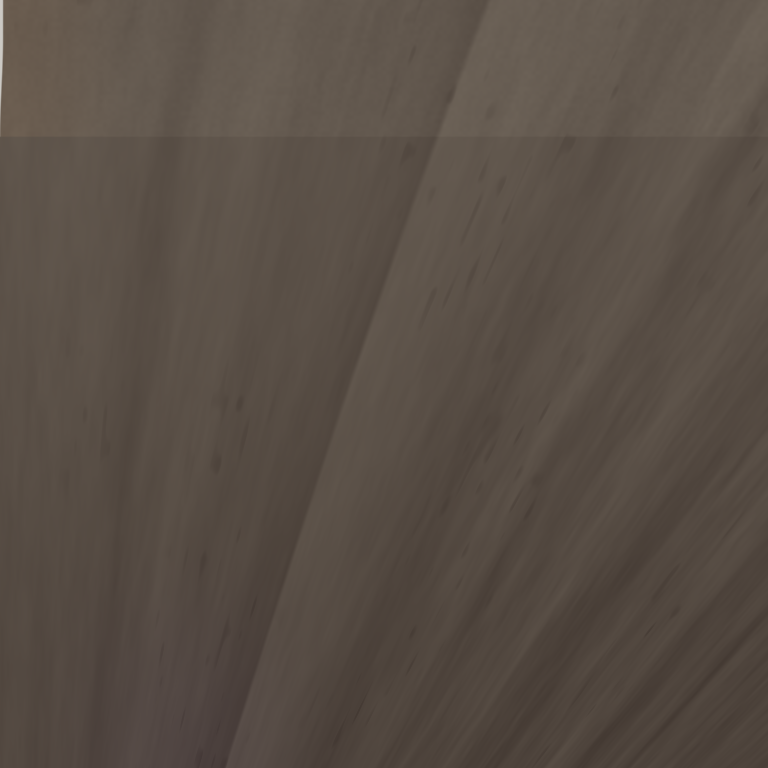
Give the GLSL for this texture, as a Shadertoy shader.

```glsl
// Brown-grey wood veneer whose grain fans out from a point below the canvas.
// Soft streaks and stretched noise are laid out in fan coordinates (ray slope,
// distance from the apex); a paler strip crosses the top.

const vec3 DARK_WOOD = vec3(0.30, 0.26, 0.23);
const vec3 PALE_WOOD = vec3(0.40, 0.36, 0.32);
const vec3 WHITE_EDGE = vec3(0.80, 0.79, 0.77);
const vec2 FAN_APEX = vec2(0.02, -0.87);
const float SEAM = 0.314;
const float STRIP_BOTTOM = 0.822;

float hash(vec2 p) {
    vec3 q = fract(vec3(p.xyx) * 0.1031);
    q += dot(q, q.yzx + 33.33);
    return fract((q.x + q.y) * q.z);
}

// Value noise centred on zero, from -1 to 1
float noise(vec2 p) {
    vec2 cell = floor(p);
    vec2 f = fract(p);
    f = f * f * (3.0 - 2.0 * f);
    float low = mix(hash(cell), hash(cell + vec2(1, 0)), f.x);
    float high = mix(hash(cell + vec2(0, 1)), hash(cell + vec2(1, 1)), f.x);
    return 2.0 * mix(low, high, f.y) - 1.0;
}

// Soft band across the rays
float streak(float ray, float center, float width) {
    float d = (ray - center) / width;
    return exp(-d * d);
}

// x: slope of the ray, slightly bent; y: distance from the apex
vec2 fanCoords(vec2 p) {
    vec2 d = p - FAN_APEX;
    float bend = 0.016 * p.y * p.y * smoothstep(0.0, 0.3, p.x);
    return vec2(d.x / d.y - bend, length(d));
}

// Main joint: shadow building up on the left, sharp pale side on the right
float seamTone(float ray) {
    float d = ray - SEAM;
    float side = smoothstep(-0.003, 0.003, d);
    float shadow = -0.42 * exp(min(d, 0.0) / 0.028);
    float glow = 0.20 * (1.0 - smoothstep(0.04, 0.13, d));
    return mix(shadow, glow, side);
}

// Broad colour bands of the veneer
float bandTone(float ray, float dist) {
    float wobble = ray + 0.004 * noise(vec2(ray * 12.0, dist * 5.0));
    float tone = 0.16 * streak(wobble, 0.175, 0.025);
    tone -= 0.24 * streak(wobble, 0.115, 0.014);
    tone -= 0.14 * streak(wobble, 0.45, 0.030);
    tone += 0.13 * streak(wobble, 0.515, 0.018);
    tone -= 0.20 * streak(wobble, 0.555, 0.014);
    tone += 0.14 * streak(wobble, 0.640, 0.018);
    tone -= 0.20 * streak(wobble, 0.700, 0.035);
    tone += 0.14 * streak(wobble, 0.800, 0.022);
    tone -= 0.24 * streak(wobble, 0.850, 0.014);
    tone -= 0.38 * streak(wobble, 0.915, 0.006);
    tone += 0.10 * noise(vec2(wobble * 32.0, dist * 1.3));
    return tone;
}

// Fine fibres, longer and softer toward the left
float fibreTone(float ray, float dist) {
    float rough = mix(0.7, 1.2, smoothstep(0.3, 0.7, ray));
    float fibres = 0.10 * noise(vec2(ray * 85.0, dist * 7.0));
    fibres += 0.09 * noise(vec2(ray * 170.0 + 7.0, dist * 16.0));
    fibres += 0.05 * noise(vec2(ray * 310.0 + 31.0, dist * 42.0));
    return fibres * rough;
}

// Sparse dark pores drawn out along the rays, gathered in patches
float poreTone(float ray, float dist) {
    float pore = smoothstep(0.55, 0.95, noise(vec2(ray * 150.0 + 53.0, dist * 24.0)));
    float patches = smoothstep(0.0, 0.7, noise(vec2(ray * 14.0 + 9.0, dist * 3.0)));
    return -0.30 * pore * patches;
}

void mainImage(out vec4 fragColor, in vec2 fragCoord) {
    vec2 p = fragCoord / iResolution.xy;
    float pixel = 1.0 / iResolution.y;
    vec2 fan = fanCoords(p);

    // Light falls off toward the bottom and the right
    float tone = 0.14 + 0.50 * smoothstep(-0.05, 0.85, p.y);
    tone -= 0.14 * p.x * (1.0 - p.y);
    tone += seamTone(fan.x);
    tone += bandTone(fan.x, fan.y);
    tone += fibreTone(fan.x, fan.y);
    tone += poreTone(fan.x, fan.y);

    // Paler strip with a fine even speckle
    float strip = smoothstep(-pixel, pixel, p.y - STRIP_BOTTOM);
    float speckle = noise(p * 190.0);
    tone += strip * (0.26 + 0.05 * speckle);

    vec3 color = mix(DARK_WOOD, PALE_WOOD, tone);

    // Cool tint low on the left, warm tint in the upper left corner
    float cool = streak(p.x, 0.24, 0.14) * (1.0 - smoothstep(0.0, 0.35, p.y));
    float warm = strip * (1.0 - smoothstep(0.0, 0.2, p.x));
    color += cool * vec3(0.0, -0.004, 0.016) + warm * vec3(0.02, 0.006, -0.006);

    // Thin bright sliver at the left end of the strip
    float sliverWidth = 0.004 * smoothstep(STRIP_BOTTOM, 0.95, p.y);
    float sliver = strip * (1.0 - smoothstep(-pixel, pixel, p.x - sliverWidth));
    color = mix(color, WHITE_EDGE, sliver);

    fragColor = vec4(color, 1.0);
}
```
